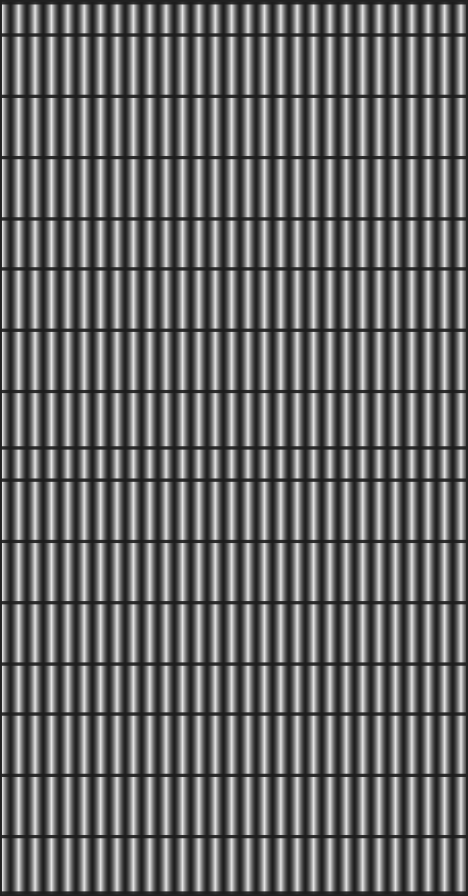
A Shadertoy shader for this pattern:

```glsl
// Corrugated metal: soft vertical ridges crossed by thin dark seams.
// Ridges come from a repeated falloff; the seams form two groups of four
// that repeat down the sheet, with shorter gaps between the groups.

// Grey level of a ridge; x counts ridges, with a crest at each integer.
float ridgeShade(float x) {
    float fromCrest = 2.0 * abs(fract(x + 0.5) - 0.5);
    return 0.12 + 0.78 * pow(1.0 - fromCrest, 1.5);
}

// Distance to the nearest seam; y is measured down in panel heights.
float seamDistance(float y) {
    const float cycle = 7.26;
    float nearest = cycle;
    for (int i = 0; i < 8; i++) {
        float seam = 0.571 + float(i % 4) + 3.815 * float(i / 4);
        if (i == 7) seam -= 0.08;    // the last panel is slightly short
        float offset = mod(y - seam + 0.5 * cycle, cycle) - 0.5 * cycle;
        nearest = min(nearest, abs(offset));
    }
    return nearest;
}

void mainImage(out vec4 fragColor, in vec2 fragCoord) {
    vec2 uv = fragCoord / iResolution.xy;
    float panels = 14.614;
    float y = (1.0 - uv.y) * panels;
    float shade = ridgeShade(uv.x * 28.571 - 0.143);

    // Seams, with a little of each crest showing through
    float blur = 0.6 * panels / iResolution.y;
    float seam = 1.0 - smoothstep(0.027 - blur, 0.027 + blur, seamDistance(y));
    shade = mix(shade, 0.11, 0.9 * seam);

    // Dark rim around the sheet
    vec2 rim = min(uv, 1.0 - uv);
    vec2 pixel = 1.0 / iResolution.xy;
    vec2 inside = smoothstep(vec2(0.004, 0.002) - 0.5 * pixel,
                             vec2(0.004, 0.002) + 0.5 * pixel, rim);
    shade = mix(0.13, shade, inside.x * inside.y);

    fragColor = vec4(vec3(shade), 1.0);
}
```
